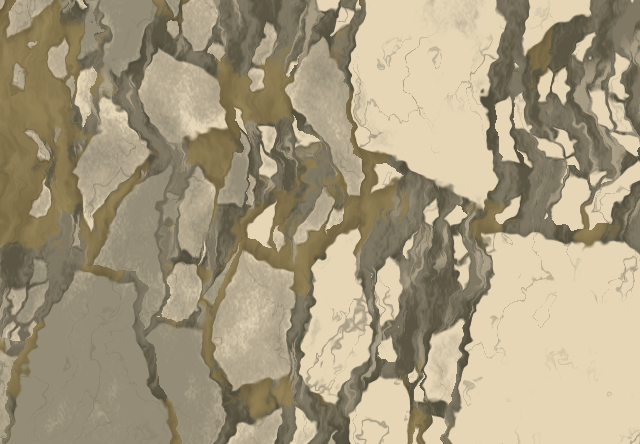
A WebGL 2 fragment shader for this texture:

```glsl
#version 300 es
precision highp float;
// Breccia marble: upright grey and cream clasts in a dark, streaked, ochre-stained matrix.

uniform vec2 u_resolution;
out vec4 fragColor;

const vec3 DARK  = vec3(0.36, 0.34, 0.265);
const vec3 MID   = vec3(0.50, 0.47, 0.39);
const vec3 GREY  = vec3(0.58, 0.55, 0.465);
const vec3 PALE  = vec3(0.72, 0.67, 0.57);
const vec3 CREAM = vec3(0.90, 0.84, 0.715);
const vec3 OCHRE = vec3(0.54, 0.47, 0.30);
const vec2 CLAST_SCALE = vec2(2.8, 1.4); // cells per canvas height, largest layer
const float LAYER_RATIO = 2.15;          // size step between clast layers
const int LAYERS = 4;
const float DENSITY = 0.40;              // share of filled cells in small layers
const float JITTER = 0.75;
const float EDGE = 0.0022;               // softness of clast outlines
const float TILT = 0.07;
const float BEND = 0.016;
const float RAGGED = 0.085;

float hash(vec2 p) {
    vec3 q = fract(p.xyx * 0.1031);
    q += dot(q, q.yzx + 33.33);
    return fract((q.x + q.y) * q.z);
}

vec2 hash2(vec2 p) {
    return vec2(hash(p + 17.3), hash(p + 71.9));
}

float noise(vec2 p) {
    vec2 i = floor(p), f = fract(p);
    f = f * f * (3.0 - 2.0 * f);
    float low = mix(hash(i), hash(i + vec2(1, 0)), f.x);
    float high = mix(hash(i + vec2(0, 1)), hash(i + vec2(1, 1)), f.x);
    return mix(low, high, f.y);
}

float fbm(vec2 p) {
    float sum = 0.0, amp = 0.5;
    for (int i = 0; i < 5; i++) {
        sum += amp * noise(p);
        p = p * 2.03 + vec2(13.7, 5.1);
        amp *= 0.5;
    }
    return sum / 0.97;
}

// Thin line where the noise crosses its mean.
float vein(vec2 p, float width) {
    return 1.0 - smoothstep(0.0, width, abs(fbm(p) - 0.5));
}

// Layered sines and noise bend the bedding and roughen the outlines.
vec2 warp(vec2 p) {
    vec2 w = p;
    w.x -= TILT * (p.y - 0.5);
    for (float k = 1.0; k < 4.0; k++)
        w += BEND / k * sin(w.yx * vec2(7.0, 5.0) * k + vec2(1.3, 4.1) * k);
    w += RAGGED * (vec2(fbm(p * 8.0), fbm(p * 7.0 + 31.0)) - 0.5);
    return w + 0.014 * (vec2(noise(p * 60.0), noise(p * 55.0 + 9.0)) - 0.5);
}

// Cellular noise: x = distance to the cell border, yz = cell id.
vec3 cells(vec2 p) {
    vec2 base = floor(p), id = base, nearest = vec2(0);
    float best = 1e3, border = 1e3;
    for (int n = 0; n < 9; n++) {
        vec2 c = base + vec2(n % 3 - 1, n / 3 - 1);
        vec2 d = c + 0.5 + JITTER * (hash2(c) - 0.5) - p;
        if (dot(d, d) < best) { best = dot(d, d); nearest = d; id = c; }
    }
    for (int n = 0; n < 25; n++) {
        vec2 c = id + vec2(n % 5 - 2, n / 5 - 2);
        vec2 d = c + 0.5 + JITTER * (hash2(c) - 0.5) - p;
        vec2 across = d - nearest;
        if (dot(across, across) > 1e-5)
            border = min(border, dot(0.5 * (d + nearest), normalize(across)));
    }
    return vec3(border, id);
}

vec3 matrixColor(vec2 p, vec2 w) {
    float streak = fbm(vec2(w.x * 42.0, w.y * 8.0));
    float fine = noise(p * vec2(230.0, 110.0));
    vec3 col = mix(DARK, MID, smoothstep(0.28, 0.66, streak + 0.16 * (fine - 0.5)));
    float patches = smoothstep(0.42, 0.62, fbm(w * vec2(6.0, 3.0) + 40.0));
    float threads = smoothstep(0.54, 0.70, fbm(vec2(w.x * 75.0, w.y * 13.0) + 9.0));
    col = mix(col, PALE, 0.8 * patches * threads);
    // Ochre stains gather toward the left.
    float stain = fbm(w * vec2(9.0, 6.0) + 3.0) + 0.14 * (0.45 - p.x);
    float ochre = smoothstep(0.54, 0.60, stain + 0.12 * (streak - 0.5));
    ochre = max(ochre, 0.75 * vein(w * 13.0 + 5.0, 0.03) * smoothstep(0.42, 0.54, stain));
    return mix(col, OCHRE * (0.82 + 0.36 * streak), 0.85 * ochre);
}

vec3 clastColor(vec2 p, vec2 w, vec2 id, float tone) {
    vec2 q = w + 3.7 * hash2(id + 5.0);
    float cloud = fbm(q * vec2(15.0, 7.0));
    float grain = noise(p * vec2(260.0, 170.0)) - 0.5;
    float t = tone + 1.0 * (cloud - 0.5) + 0.22 * grain * (1.2 - tone);
    vec3 col = mix(GREY, PALE, smoothstep(0.0, 0.5, t));
    col = mix(col, CREAM, smoothstep(0.42, 0.75, t));
    float cracks = vein(q * vec2(7.0, 4.5) + 20.0, 0.012);
    cracks = max(cracks, 0.7 * vein(q * vec2(14.0, 8.0), 0.018));
    cracks *= smoothstep(0.38, 0.62, fbm(q * 5.0 + 60.0));
    return mix(col, MID, 0.6 * cracks);
}

void main() {
    vec2 p = gl_FragCoord.xy / u_resolution.y;
    vec2 w = warp(p);
    vec3 ground = matrixColor(p, w);
    vec3 col = ground;

    // Clasts, from the smallest layer up to the largest.
    for (int layer = LAYERS - 1; layer >= 0; layer--) {
        float level = float(layer);
        vec2 scale = CLAST_SCALE * pow(LAYER_RATIO, level);
        vec3 cell = cells(w * scale + vec2(0.0, 0.3) + 19.0 * level * vec2(0, 1));
        vec2 id = cell.yz;
        float pick = hash(id + 3.1 * level);
        bool filled = layer == 0 ? mod(id.x + id.y, 3.0) < 0.5
                                 : pick < DENSITY - 0.05 * level;
        if (!filled) continue;
        float shade = hash(id + 47.0);
        float across = (id.x + 0.5) / scale.x;
        float tone = 0.12 + 0.75 * smoothstep(0.2, 1.2, across)
                   + 0.45 * (shade - 0.5) + 0.07 * level;
        float gap = layer == 0 ? 0.045 : mix(0.05, 0.15, shade);
        float soft = EDGE * scale.x;
        float mask = smoothstep(gap - soft, gap + soft, cell.x);
        float rim = 1.0 - smoothstep(0.0, 0.014 * scale.x, abs(cell.x - gap));
        vec3 stone = clastColor(p, w, id, tone + 0.12 * rim);
        col = mix(ground * (1.0 - 0.12 * rim), stone, mask);
    }
    fragColor = vec4(col, 1.0);
}
```
